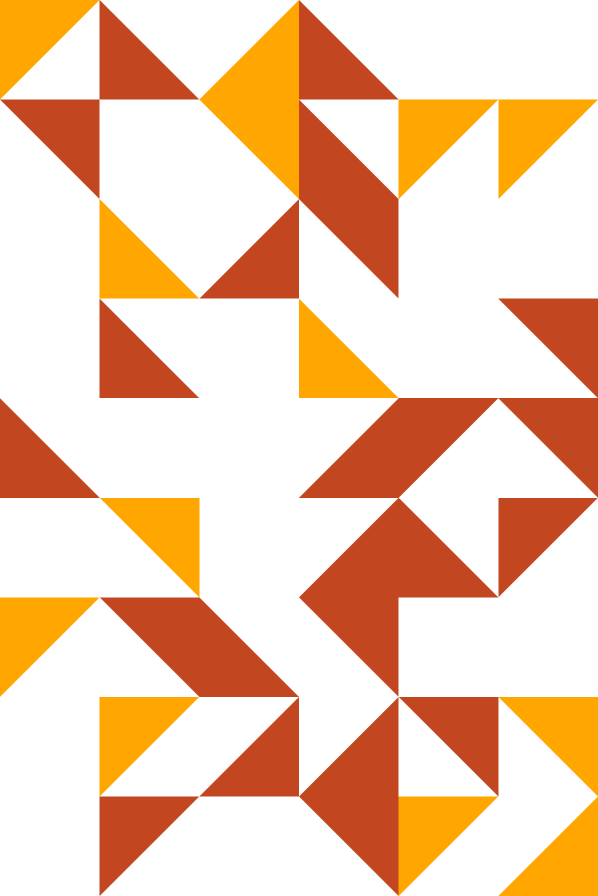
Write a Shadertoy shader that draws this pattern.

```glsl
// Grid of right triangles in rust and orange, turned at random on white.

const vec2 GRID = vec2(6.0, 9.0);

float hash(vec2 cell, float seed) {
    return fract(sin(dot(cell, vec2(127.1, 311.7)) + seed) * 43758.5453);
}

// Position of a cell in the shuffled order of all cells, so colour shares stay fixed.
float shuffledRank(vec2 cell) {
    float own = hash(cell, 2.7), rank = 0.0;
    for (float y = 0.0; y < GRID.y; y++)
        for (float x = 0.0; x < GRID.x; x++)
            rank += hash(vec2(x, y), 2.7) < own ? 1.0 : 0.0;
    return rank;
}

vec3 triangleTile(vec2 p, float pixel) {
    vec2 cell = clamp(floor(p), vec2(0.0), GRID - 1.0);
    vec2 local = p - cell;

    // Mirror on each axis for one of four directions.
    if (hash(cell, 11.3) < 0.5) local.x = 1.0 - local.x;
    if (hash(cell, 37.9) < 0.5) local.y = 1.0 - local.y;

    // 23 rust cells, 12 orange cells, the rest empty.
    float rank = shuffledRank(cell);
    vec3 white = vec3(1.0);
    vec3 color = rank < 22.5 ? vec3(0.76, 0.28, 0.13)
               : rank < 34.5 ? vec3(1.0, 0.65, 0.0) : white;

    float diagonal = (1.0 - local.x - local.y) * 0.7071;
    return mix(white, color, clamp(0.5 + diagonal / pixel, 0.0, 1.0));
}

void mainImage(out vec4 fragColor, in vec2 fragCoord) {
    vec2 scale = GRID / iResolution.xy;
    vec3 sum = vec3(0.0);

    // Four samples per pixel also smooth the straight cell borders.
    for (int i = 0; i < 4; i++) {
        vec2 offset = vec2(i % 2, i / 2) * 0.5 - 0.25;
        sum += triangleTile((fragCoord + offset) * scale, 0.6 * scale.x);
    }
    fragColor = vec4(sum * 0.25, 1.0);
}
```
